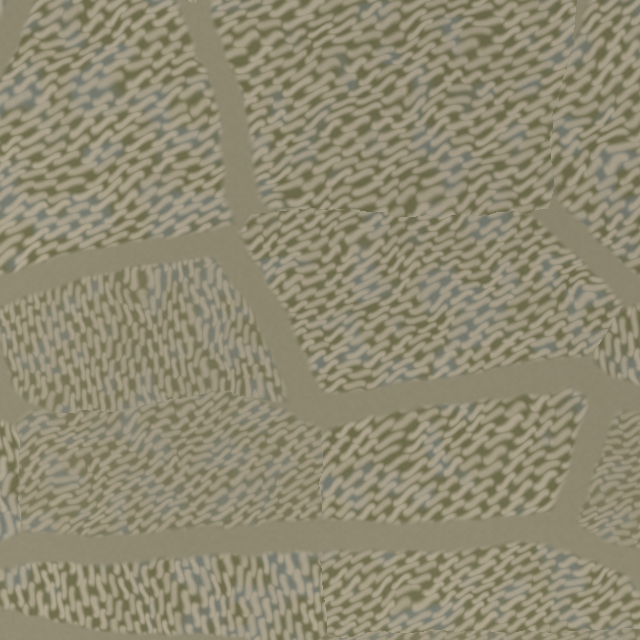
Write a Shadertoy shader that draws this texture.

```glsl
// Patchwork of soft knitted relief: warped Voronoi patches, each filled with
// rows of S-shaped tan stitches at its own angle, size and contrast, with
// smooth plain strips left open along some of the seams.

#define STITCH_MIN 0.0140
#define STITCH_MAX 0.0198
#define STITCH_LENGTH 1.85
#define STITCH_CURVE 0.26
#define GAP_WIDTH 0.019
#define GAP_SHARE 0.45
#define SEAM_ROUNDING 0.007
#define TAN vec3(0.675, 0.638, 0.555)
#define OLIVE vec3(0.425, 0.415, 0.295)
#define BLUE_GREY vec3(0.455, 0.470, 0.430)
#define PLAIN vec3(0.555, 0.530, 0.440)

float hash(vec2 p) {
    return fract(sin(dot(p, vec2(127.1, 311.7))) * 43758.5453);
}

float noise(vec2 p) {
    vec2 i = floor(p), f = fract(p);
    f = f * f * (3.0 - 2.0 * f);
    return mix(mix(hash(i), hash(i + vec2(1, 0)), f.x),
               mix(hash(i + vec2(0, 1)), hash(i + vec2(1, 1)), f.x), f.y);
}

// Centre of a patch in patch-grid space
vec2 patchCentre(vec2 id) {
    return id + 0.5 + 0.6 * (vec2(hash(id + 3.7), hash(id + 8.3)) - 0.5);
}

// Finds the patch at p; returns the rounded distance to its open edge
float findPatch(vec2 p, out vec2 id) {
    // Patches grow taller towards the top of the canvas
    vec2 q = vec2(2.1 * p.x, 6.5 * p.y - 2.7 * p.y * p.y);
    vec2 stretch = vec2(2.1, max(6.5 - 5.4 * p.y, 0.8));
    vec2 base = floor(q);
    float nearest = 1e3;
    id = base;
    for (int y = -1; y <= 1; y++)
    for (int x = -1; x <= 1; x++) {
        vec2 cell = base + vec2(x, y);
        float d = length(patchCentre(cell) - q);
        if (d < nearest) { nearest = d; id = cell; }
    }
    // Smooth minimum over all seams, some of them widened into gaps
    vec2 own = patchCentre(id) - q;
    float sum = 0.0;
    for (int y = -2; y <= 2; y++)
    for (int x = -2; x <= 2; x++) {
        if (x == 0 && y == 0) continue;
        vec2 other = id + vec2(x, y);
        vec2 to = patchCentre(other) - q;
        vec2 normal = normalize(to - own);
        float d = dot(0.5 * (own + to), normal) / length(normal * stretch);
        float open = step(hash(id + other + 0.6), GAP_SHARE);
        float inset = mix(-0.008, GAP_WIDTH, open);
        sum += exp(-(d - inset) / SEAM_ROUNDING);
    }
    return -SEAM_ROUNDING * log(sum + 1e-9);
}

// Light relief of the stitches; one row is one unit high
float stitches(vec2 uv, float seed) {
    float halfLength = 0.43 * STITCH_LENGTH;
    float relief = 0.0;
    for (int y = -1; y <= 1; y++) {
        float row = floor(uv.y) + float(y);
        float shift = 0.5 * row + 0.35 * hash(vec2(row, seed));
        float column = floor(uv.x / STITCH_LENGTH - shift);
        for (int x = -1; x <= 1; x++) {
            vec2 cell = vec2(column + float(x), row);
            float r1 = hash(cell + seed), r2 = hash(cell + seed + 41.3);
            vec2 centre = vec2((cell.x + 0.5 + shift) * STITCH_LENGTH, row + 0.5);
            vec2 w = uv - centre - vec2(0.4, 0.24) * (vec2(r1, r2) - 0.5);
            float reach = halfLength * mix(0.8, 1.1, r2);
            float t = clamp(w.x, -reach, reach);
            float curve = STITCH_CURVE * mix(0.6, 1.3, r1);
            float d = length(w - vec2(t, curve * sin(1.7 * t / reach)));
            relief = max(relief, smoothstep(0.54, 0.06, d) * mix(0.82, 1.0, r1));
        }
    }
    return relief;
}

void mainImage(out vec4 fragColor, in vec2 fragCoord) {
    vec2 p = fragCoord / iResolution.y;

    // Patch layout with wavering seams
    vec2 waver = vec2(noise(p * 6.0), noise(p * 6.0 + 17.0)) - 0.5;
    vec2 ragged = vec2(noise(p * 45.0), noise(p * 45.0 + 9.0)) - 0.5;
    vec2 id;
    float edge = findPatch(p + 0.045 * waver + 0.008 * ragged, id);
    float cover = smoothstep(-0.002, 0.010, edge);

    // Direction, size and contrast of this patch
    float pick = hash(id + 21.0), lean = hash(id + 33.0);
    bool steep = mod(id.x + id.y, 2.0) < 0.5 && pick > 0.2;
    float angle = steep ? mix(1.05, 1.4, lean) : mix(0.02, 0.32, lean);
    float size = id.y > 2.5 ? 1.0 : hash(id + 57.0);
    float contrast = mix(0.62, 1.0, smoothstep(0.0, 0.7, size));

    // Stitches on slightly buckled rows
    float c = cos(angle), s = sin(angle);
    vec2 uv = vec2(c * p.x + s * p.y, c * p.y - s * p.x) / mix(STITCH_MIN, STITCH_MAX, size);
    uv += 0.9 * (vec2(noise(uv * 0.35), noise(uv * 0.35 + 31.0)) - 0.5);
    float relief = stitches(uv, 7.0 * pick);

    // Olive and blue-grey hollows between tan ridges
    float tint = smoothstep(0.45, 0.85, noise(uv * 0.55 + 5.0));
    vec3 knit = mix(mix(OLIVE, BLUE_GREY, tint), TAN, relief);
    vec3 color = mix(PLAIN, knit, cover * contrast);

    // Broad uneven light and faint grain
    color *= 1.015 - 0.045 * p.x * p.y + 0.04 * (noise(p * 3.0 + 2.0) - 0.5);
    color += 0.014 * (noise(p * 190.0) - 0.5);
    fragColor = vec4(color, 1.0);
}
```
